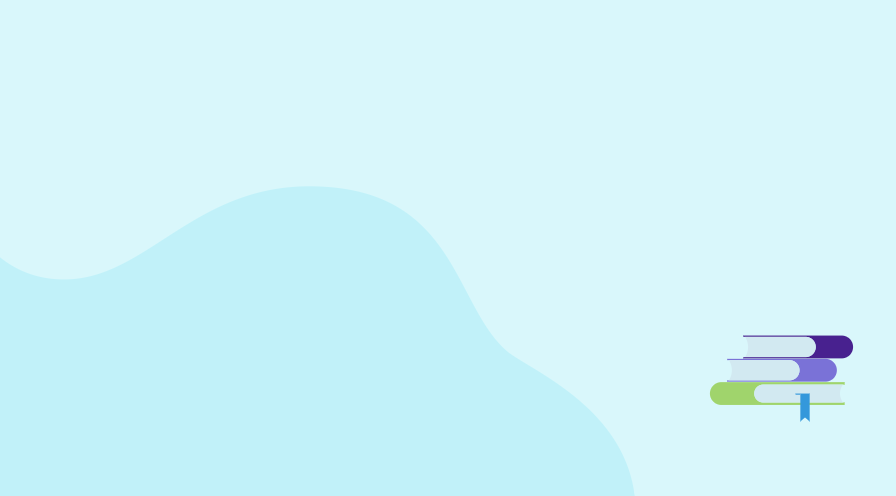
Reproduce this background procedurally as a WebGL 2 fragment shader.

```glsl
#version 300 es
precision highp float;
// Pale aqua backdrop with a soft rolling hill and a small stack of books.

uniform vec2 u_resolution;
out vec4 fragColor;

// Layout grid: all lengths below are fractions of this canvas.
const vec2 CANVAS = vec2(768.0, 426.0);

const vec3 SKY      = vec3(0.850, 0.970, 0.985);
const vec3 HILL     = vec3(0.757, 0.947, 0.978);
const vec3 PAPER    = vec3(0.825, 0.914, 0.945);
const vec3 INDIGO   = vec3(0.282, 0.130, 0.560);
const vec3 LAVENDER = vec3(0.478, 0.447, 0.843);
const vec3 LEAF     = vec3(0.627, 0.832, 0.424);
const vec3 RIBBON   = vec3(0.204, 0.596, 0.859);

const float COVER_RADIUS = 9.8;
const float PAGE_CURL = 2.5;

// Joints of the hill outline, from left to right.
const vec2 HILL_START  = vec2(0.0, 205.0);
const vec2 HILL_VALLEY = vec2(55.0, 186.0);
const vec2 HILL_CREST  = vec2(265.0, 266.0);
const vec2 HILL_BEND   = vec2(435.0, 124.0);
const vec2 HILL_FOOT   = vec2(544.0, 0.0);

float pixelSize;

float coverage(float d) {
    return clamp(0.5 - d / pixelSize, 0.0, 1.0);
}

vec2 bezier(vec2 a, vec2 b, vec2 c, vec2 d, float t) {
    float s = 1.0 - t;
    return s * s * s * a + 3.0 * s * t * (s * b + t * c) + t * t * t * d;
}

// Height of a left-to-right cubic curve at x, found by bisection.
float curveHeight(float x, vec2 a, vec2 b, vec2 c, vec2 d) {
    float low = 0.0, high = 1.0;
    for (int i = 0; i < 18; i++) {
        float middle = 0.5 * (low + high);
        if (bezier(a, b, c, d, middle).x < x) low = middle;
        else high = middle;
    }
    return bezier(a, b, c, d, 0.5 * (low + high)).y;
}

float hillHeight(float x) {
    if (x < HILL_VALLEY.x)
        return curveHeight(x, HILL_START, vec2(15, 193), vec2(33, 186), HILL_VALLEY);
    if (x < HILL_CREST.x)
        return curveHeight(x, HILL_VALLEY, vec2(125, 186), vec2(165, 266), HILL_CREST);
    if (x < HILL_BEND.x)
        return curveHeight(x, HILL_CREST, vec2(392, 266), vec2(388, 164), HILL_BEND);
    return curveHeight(x, HILL_BEND, vec2(455, 108), vec2(535, 76), HILL_FOOT);
}

// Strip running right from x = 0 with a round left end.
float roundStrip(vec2 p, float radius) {
    return length(vec2(min(p.x - radius, 0.0), p.y)) - radius;
}

// Book seen end-on: spine is the rounded tip, side is the way the pages run.
vec3 paintBook(vec3 color, vec2 p, vec2 spine, float side, vec3 coverColor,
               float size, float pageStart, float pageRadius) {
    vec2 q = (p - spine) * vec2(side, 1.0);
    float cover = max(roundStrip(q, COVER_RADIUS), q.x - size);
    float pages = roundStrip(q - vec2(pageStart, 0.0), pageRadius);
    float bulge = q.y / pageRadius;
    float pageEnd = size - 1.5 - PAGE_CURL * (1.0 - bulge * bulge);
    color = mix(color, coverColor, coverage(max(cover, -pages)));
    return mix(color, PAPER, coverage(max(pages, q.x - pageEnd)));
}

float boxDistance(vec2 p, vec2 center, vec2 halfSize) {
    vec2 d = abs(p - center) - halfSize;
    return length(max(d, 0.0)) + min(max(d.x, d.y), 0.0);
}

// Hanging ribbon with a notched tail and a short fold over the page.
float ribbonDistance(vec2 p) {
    vec2 q = p - vec2(690.0, 76.0);
    float tail = boxDistance(q, vec2(0.0), vec2(4.0, 12.0));
    float notch = (q.y + 8.6 + abs(q.x) * 0.85) * 0.76;
    float fold = boxDistance(q, vec2(-3.0, 11.5), vec2(5.0, 0.5));
    return min(max(tail, -notch), fold);
}

void main() {
    vec2 p = gl_FragCoord.xy / u_resolution * CANVAS;
    pixelSize = CANVAS.y / u_resolution.y;

    // Hill, with its edge width scaled by the local slope.
    float height = hillHeight(p.x);
    float slope = hillHeight(p.x + 0.5) - hillHeight(p.x - 0.5);
    float hillEdge = (p.y - height) / sqrt(1.0 + slope * slope);
    vec3 color = mix(SKY, HILL, coverage(hillEdge));

    // Stack of books, bottom to top.
    color = paintBook(color, p, vec2(608.5, 88.0), 1.0, LEAF, 115.5, 38.0, 7.7);
    color = paintBook(color, p, vec2(717.3, 108.0), -1.0, LAVENDER, 94.0, 32.0, 8.7);
    color = paintBook(color, p, vec2(731.2, 128.0), -1.0, INDIGO, 94.0, 32.0, 8.7);
    color = mix(color, RIBBON, coverage(ribbonDistance(p)));

    fragColor = vec4(color, 1.0);
}
```
